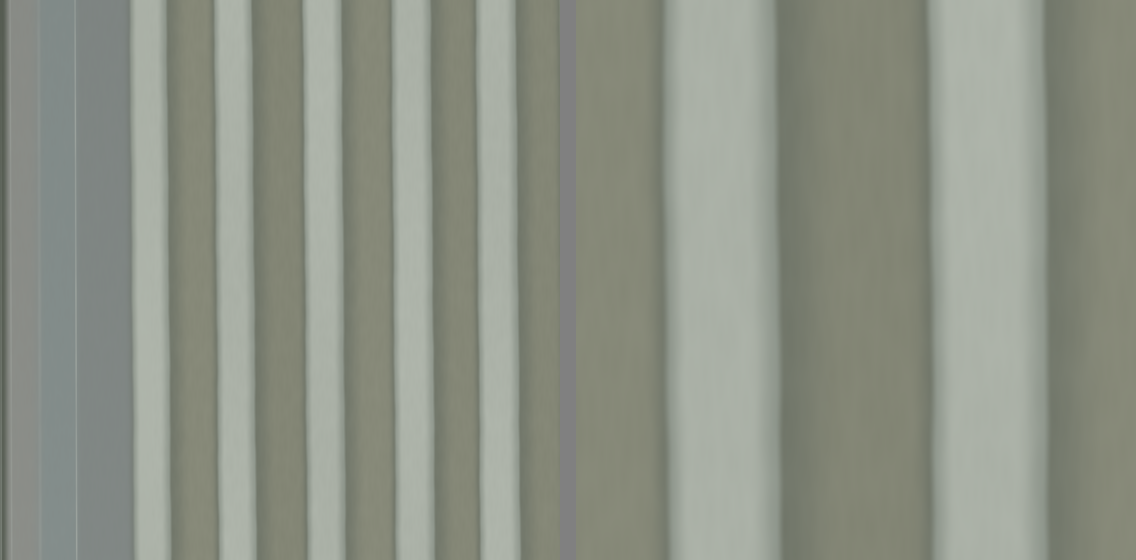
Left, the full canvas; right, a detail of the centre.
Write a WebGL 1 fragment shader that draws this texture.

```glsl
precision highp float;
// Upright pale rounded ribs over olive grooves, beside a flat grey panel with fine seams.
uniform vec2 u_resolution;

// Layout, in canvas widths
const float FIRST_RIB = 0.2645;   // centre of the first rib at the top
const float PITCH = 0.1552;
const float LAST_RIB = 5.0;       // the sixth lies just past the right side
const float HALF_WIDTH = 0.0328;
const float WIDTH_GROWTH = 0.0007;
const float LEAN = 0.0085;        // drift to the right towards the bottom
const float SPACING_DRIFT = 0.0036;
const float WOBBLE = 0.0009;
const float EDGE_SOFTNESS = 0.0028;
const float GRAIN = 0.014;

const vec3 RIB_FACE = vec3(0.675, 0.700, 0.660);
const vec3 RIB_EDGE = vec3(0.565, 0.595, 0.555);
const vec3 GROOVE = vec3(0.525, 0.535, 0.470);
const vec3 SHADOW = vec3(0.425, 0.450, 0.405);
const vec3 PANEL_WARM = vec3(0.540, 0.550, 0.530);
const vec3 PANEL_COOL = vec3(0.510, 0.548, 0.540);
const vec3 PANEL_GREY = vec3(0.500, 0.525, 0.515);
const vec3 SEAM = vec3(0.650, 0.675, 0.650);
const vec3 BORDER = vec3(0.340, 0.365, 0.325);

vec2 hash2(vec2 p) {
  vec2 q = vec2(dot(p, vec2(127.1, 311.7)), dot(p, vec2(269.5, 183.3)));
  return fract(sin(q) * 43758.55);
}

// Distance to the nearest scattered point
float cellular(vec2 p) {
  vec2 cell = floor(p);
  float nearest = 2.0;
  for (int j = -1; j <= 1; j++) {
    for (int i = -1; i <= 1; i++) {
      vec2 c = cell + vec2(float(i), float(j));
      nearest = min(nearest, distance(p, c + hash2(c)));
    }
  }
  return nearest;
}

// Layered sines: uneven edges along the height
float waver(float y, float seed) {
  return 0.5 * sin(y * 17.0 + seed * 2.3) + 0.3 * sin(y * 43.0 + seed * 4.1)
       + 0.2 * sin(y * 97.0 + seed * 1.7);
}

float line(float x, float centre, float halfWidth, float pixel) {
  float w = max(halfWidth, pixel);
  return 1.0 - smoothstep(0.0, w, abs(x - centre));
}

vec3 panel(vec2 uv, float pixel) {
  float x = uv.x - 0.003 * (1.0 - uv.y);
  vec3 col = mix(PANEL_WARM, PANEL_COOL, smoothstep(0.050, 0.082, x));
  col = mix(col, PANEL_GREY, smoothstep(0.128, 0.145, x));
  // Thin light seams, broken slightly along their length
  float wear = 0.8 + 0.2 * waver(uv.y, 3.0);
  col = mix(col, SEAM, 0.75 * wear * line(x, 0.134, 0.0026, pixel));
  col = mix(col, SEAM, 0.40 * wear * line(x, 0.018, 0.0026, pixel));
  col = mix(col, SEAM, 0.25 * wear * line(x, 0.069, 0.0050, pixel));
  // Dark border on the left with a faint outer glint
  col = mix(BORDER, col, smoothstep(0.004, 0.019, uv.x));
  col = mix(col, SEAM, 0.45 * (1.0 - uv.y) * line(uv.x, 0.002, 0.003, pixel));
  return col + 0.012 * (0.5 - uv.y);
}

void main() {
  vec2 uv = gl_FragCoord.xy / u_resolution;
  float pixel = 1.0 / u_resolution.x;

  // Nearest rib and its uneven outline
  float x = uv.x - FIRST_RIB - LEAN * (1.0 - uv.y);
  float rib = clamp(floor(x / PITCH + 0.5), 0.0, LAST_RIB);
  float d = x - rib * PITCH + SPACING_DRIFT * sin(rib * 1.57);
  float side = d < 0.0 ? 0.0 : 1.0;
  d += WOBBLE * waver(uv.y, rib * 2.0 + side * 5.0);
  float halfWidth = HALF_WIDTH + WIDTH_GROWTH * rib;
  float gap = abs(d) - halfWidth;

  // Groove floor, or the flat panel left of the first rib
  float onPanel = (1.0 - side) * (1.0 - step(0.5, rib));
  vec3 grooveTone = GROOVE + 0.008 * sin(rib * 2.4 + side * 2.4) - 0.006 * uv.y;
  vec3 col = mix(grooveTone, panel(uv, pixel), onPanel);

  // Narrow contact line at the left of a rib, wide soft shade at its right
  float leftShade = 0.75 * exp(-pow(max(gap, 0.0) / 0.0075, 2.0));
  float rightShade = 0.75 * (1.0 - smoothstep(0.0, 0.038, gap));
  float shade = mix(leftShade * (1.0 - 0.45 * onPanel), rightShade, side);
  col = mix(col, SHADOW, shade);

  // Rounded rib, shaded further in on the right
  float inset = clamp(-gap / halfWidth, 0.0, 1.0);
  float roundness = smoothstep(0.0, mix(0.38, 0.55, side), inset);
  vec3 ribTone = mix(RIB_EDGE, RIB_FACE, roundness);
  ribTone += 0.008 * sin(uv.y * 5.0 + rib * 1.9);
  float soft = max(EDGE_SOFTNESS, pixel);
  col = mix(col, ribTone, 1.0 - smoothstep(-soft, soft, gap));

  // Fine fibres and soft mottling
  float fibre = cellular(uv * vec2(150.0, 34.0)) - 0.5;
  float mottle = cellular(uv * vec2(46.0, 24.0) + 7.0) - 0.5;
  float strength = GRAIN * mix(1.0, 0.4, onPanel);
  col += strength * (0.8 * fibre + 0.6 * mottle);

  gl_FragColor = vec4(col, 1.0);
}
```
